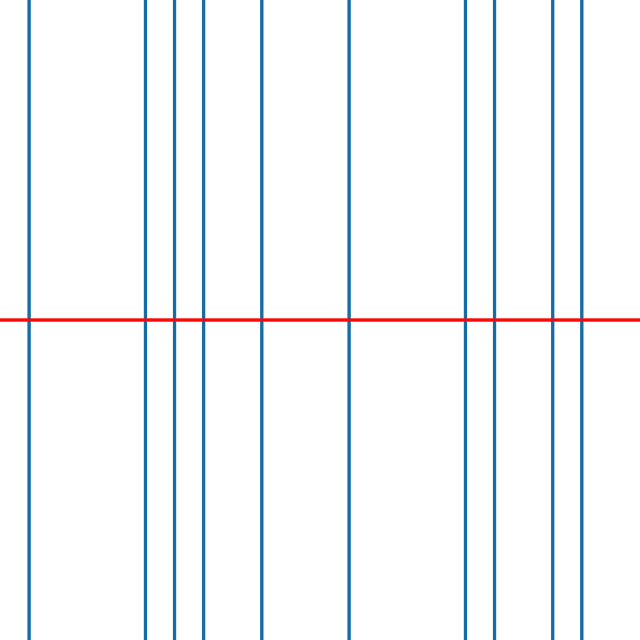
This background is drawn by a three.js fragment shader. Its source:

```glsl
// Thin blue vertical lines on chosen columns of a grid, crossed by one red horizontal line on white.
varying vec2 vUv;

const vec3 PAPER = vec3(1.0);
const vec3 BLUE = vec3(0.08, 0.42, 0.65);
const vec3 RED = vec3(0.98, 0.03, 0.02);

const float COLUMNS = 22.0;       // grid steps across the canvas
const float HALF_COLUMNS = 11.0;  // grid steps in each half
const float LEFT_MASK = 738.0;    // bits set at steps 1, 5, 6, 7, 9
const float RIGHT_MASK = 866.0;   // bits set at steps 1, 5, 6, 8, 9
const float RED_HEIGHT = 0.5;
const float HALF_WIDTH = 0.0026;
const float SOFTNESS = 0.001;
const float RED_OPACITY = 0.95;

// Coverage of a line at a given distance from its centre.
float lineCoverage(float dist) {
  return 1.0 - smoothstep(HALF_WIDTH - SOFTNESS, HALF_WIDTH + SOFTNESS, abs(dist));
}

// 1.0 when the grid column carries a line, else 0.0.
float columnIsDrawn(float column) {
  float mask = column < HALF_COLUMNS ? LEFT_MASK : RIGHT_MASK;
  float bit = mod(column, HALF_COLUMNS);
  return mod(floor((mask + 0.5) / exp2(bit)), 2.0);
}

void main() {
  // Vertical lines: only the nearest column can reach this point.
  float column = floor(vUv.x * COLUMNS + 0.5);
  float vertical = columnIsDrawn(column) * lineCoverage(vUv.x - column / COLUMNS);
  vec3 color = mix(PAPER, BLUE, vertical);

  // Horizontal line on top, slightly tinted where it crosses.
  float horizontal = lineCoverage(vUv.y - RED_HEIGHT);
  color = mix(color, RED, horizontal * mix(1.0, RED_OPACITY, vertical));

  gl_FragColor = vec4(color, 1.0);
}
```
